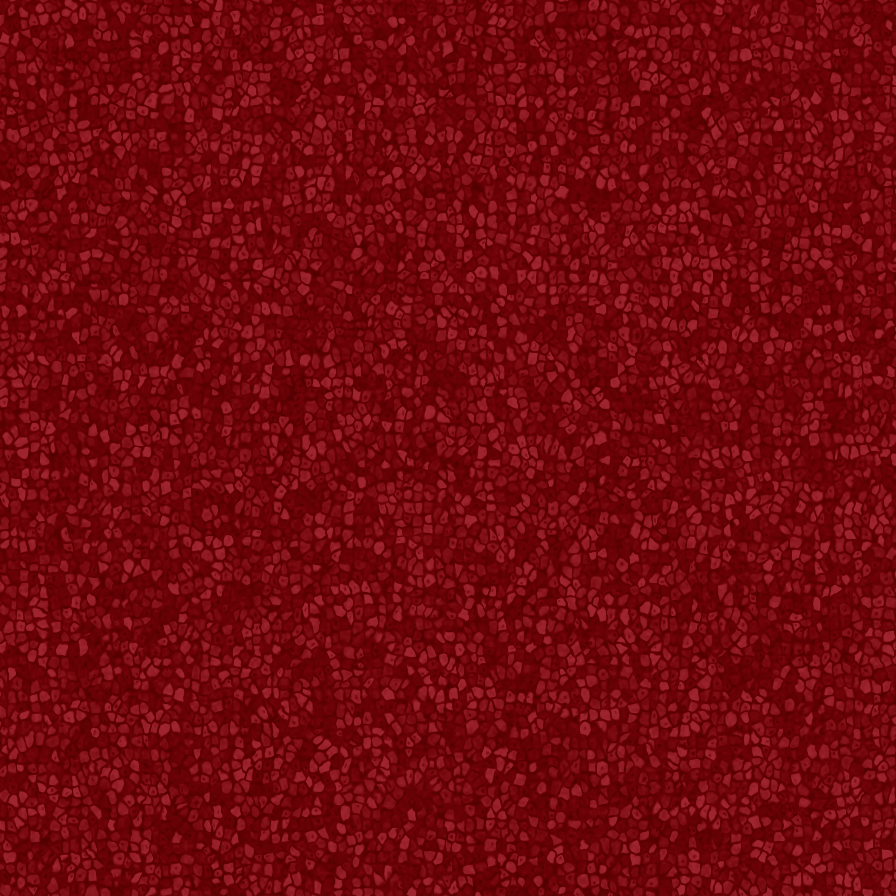
Give the GLSL for this texture, as a Shadertoy shader.

```glsl
#define GRAINS vec2(88.0, 77.0)
#define JITTER 0.85
#define TILT 1.1
#define GAP_START 0.04
#define GAP_END 0.33
#define WEAVE 0.36
#define FIBRE 0.24
#define PIT_SHARE 0.28
#define SHADOW vec3(0.315, 0.0, 0.0)
#define BODY vec3(0.43, 0.01, 0.03)
#define LIGHT vec3(0.62, 0.145, 0.185)

vec3 hash3(vec2 p) {
    vec3 q = fract(p.xyx * vec3(0.1031, 0.1030, 0.0973));
    q += dot(q, q.yxz + 33.33);
    return fract((q.xxy + q.yzz) * q.zyx);
}

float valueNoise(vec2 p) {
    vec2 cell = floor(p);
    vec2 f = fract(p);
    f = f * f * (3.0 - 2.0 * f);
    float low = mix(hash3(cell).x, hash3(cell + vec2(1, 0)).x, f.x);
    float high = mix(hash3(cell + vec2(0, 1)).x, hash3(cell + vec2(1, 1)).x, f.x);
    return mix(low, high, f.y);
}

// Distance with rounded-square contours, tilted and stretched per grain
float grainDistance(vec2 offset, vec3 seed) {
    float angle = (seed.x - 0.5) * TILT;
    float c = cos(angle), s = sin(angle);
    vec2 d = abs(mat2(c, s, -s, c) * offset);
    d.x *= mix(0.9, 1.3, seed.y);
    return pow(d.x * d.x * d.x + d.y * d.y * d.y, 1.0 / 3.0);
}

// Returns nearest distance, gap to the second nearest, and two grain seeds
vec4 grainField(vec2 p) {
    vec2 home = floor(p);
    float nearest = 8.0, second = 8.0;
    vec2 seeds = vec2(0.0);
    for (int y = -1; y <= 1; y++) {
        for (int x = -1; x <= 1; x++) {
            vec2 cell = home + vec2(x, y);
            vec3 place = hash3(cell + 7.0);
            vec3 shape = hash3(cell + 131.0);
            vec2 centre = cell + 0.5 + (place.xy - 0.5) * JITTER;
            float d = grainDistance(p - centre, shape);
            if (d < nearest) {
                second = nearest;
                nearest = d;
                seeds = vec2(place.z, shape.z);
            } else {
                second = min(second, d);
            }
        }
    }
    return vec4(nearest, second - nearest, seeds);
}

vec3 dyeRamp(float tone) {
    float t = clamp(tone, 0.0, 1.0);
    return t < 0.4 ? mix(SHADOW, BODY, t / 0.4) : mix(BODY, LIGHT, (t - 0.4) / 0.6);
}

void mainImage(out vec4 fragColor, in vec2 fragCoord) {
    vec2 uv = fragCoord / iResolution.y;

    // Uneven packing and ragged grain outlines
    vec2 p = uv * GRAINS;
    p += 0.5 * vec2(valueNoise(uv * 31.0), valueNoise(uv * 31.0 + 57.0));
    p += 0.22 * (vec2(valueNoise(uv * 190.0), valueNoise(uv * 190.0 + 83.0)) - 0.5);

    // Raised grains, some with a dark pit
    vec4 grain = grainField(p);
    float raised = smoothstep(GAP_START, GAP_END, grain.y);
    raised *= 1.0 - smoothstep(0.45, 0.75, grain.x);
    float grainTone = mix(0.27, 1.0, grain.z);
    float pit = step(1.0 - PIT_SHARE, grain.w) * (1.0 - smoothstep(0.06, 0.2, grain.x));
    grainTone -= 0.32 * pit;

    // Crossed threads in the recesses
    float across = valueNoise(uv * vec2(65.0, 240.0) + 11.0);
    float upright = valueNoise(uv * vec2(240.0, 65.0) + 29.0);
    float weave = WEAVE * max(across, upright);

    // Fine fibres and broad wear
    float tone = mix(weave, grainTone, raised);
    tone += FIBRE * (valueNoise(uv * 270.0 + 5.0) - 0.5);
    tone += 0.07 * (valueNoise(uv * 7.0 + 3.0) - 0.5);

    fragColor = vec4(dyeRamp(tone), 1.0);
}
```
